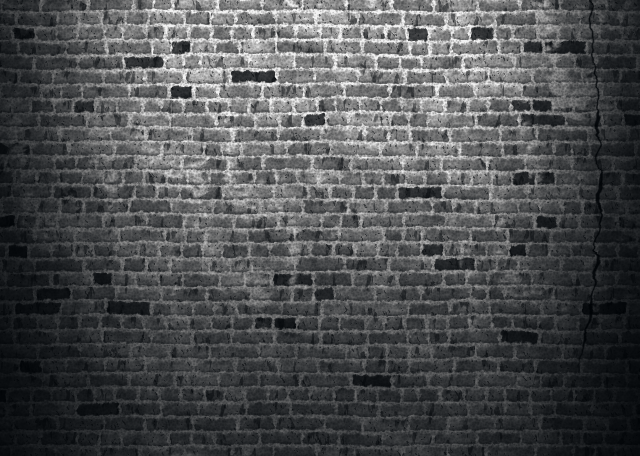
Give the GLSL for this texture, as a Shadertoy shader.

```glsl
// Weathered grey brick wall: courses of long bricks with a course of short
// ones every fifth row, pale rough mortar, grime, a crack and a vignette.
// Bricks are rounded-box distances; wear is cellular noise and layered sines.

#define ROWS 31.5          // courses over the height
#define BRICK_LENGTH 3.0   // long brick, in course heights
#define JOINT 0.21         // mortar width, in course heights
#define JITTER 0.22        // wander of the upright joints
#define ROUGHNESS 0.09     // raggedness of the brick edges
#define SPLIT_CHANCE 0.17  // long bricks replaced by two halves
#define DARK_CHANCE 0.06   // burnt bricks
#define BRICK_TONE 0.43
#define MORTAR_TONE 0.66

float hash(vec2 p) {
    vec3 q = fract(p.xyx * vec3(0.1031, 0.1030, 0.0973));
    q += dot(q, q.yzx + 33.33);
    return fract((q.x + q.y) * q.z);
}

// Distance to the nearest scattered point
float cellular(vec2 p) {
    vec2 cell = floor(p), f = fract(p);
    float nearest = 2.0;
    for (int y = -1; y <= 1; y++)
    for (int x = -1; x <= 1; x++) {
        vec2 o = vec2(x, y);
        vec2 point = vec2(hash(cell + o), hash(cell + o + 71.7));
        nearest = min(nearest, length(o + point - f));
    }
    return nearest;
}

// Smooth warped noise, about -1 to 1
float layeredSines(vec2 p) {
    float sum = 0.0, amp = 0.5;
    for (int i = 0; i < 5; i++) {
        p = mat2(1.36, 1.02, -1.02, 1.36) * p + 1.3 + sum;
        sum += amp * sin(p.x + 1.5 * sin(p.y));
        amp *= 0.6;
    }
    return sum;
}

float jointAt(float i, float row) {
    return i + JITTER * (hash(vec2(i, row + 13.0)) - 0.5);
}

float roundedBox(vec2 p, vec2 halfSize, float r) {
    vec2 q = abs(p) - halfSize + r;
    return length(max(q, 0.0)) + min(max(q.x, q.y), 0.0) - r;
}

// Bright top centre, dark sides and foot; t runs downwards
float lighting(float x, float t) {
    float sides = smoothstep(-0.06, 0.32, x) * (1.0 - smoothstep(0.7, 1.04, x));
    float fall = mix(1.32, 0.4, smoothstep(0.0, 1.0, t));
    return mix(0.17, 1.0, sides) * fall;
}

void mainImage(out vec4 fragColor, in vec2 fragCoord) {
    vec2 uv = fragCoord / iResolution.xy;
    vec2 p = fragCoord / iResolution.y;
    float t = 1.0 - p.y;
    float pixel = ROWS / iResolution.y;
    vec2 wall = vec2(p.x, t) * ROWS + vec2(0.0, 0.21);
    vec2 bent = wall + 0.09 * vec2(layeredSines(wall * 0.4), layeredSines(wall * 0.2 + 7.0));

    // Brick cell, with y pointing down
    float row = floor(bent.y);
    bool shortRow = mod(row, 5.0) == 2.0;
    float len = shortRow ? BRICK_LENGTH * 0.5 : BRICK_LENGTH;
    float x = bent.x / len + 0.5 * row + 0.35 * hash(vec2(row, 5.0)) + 8.0;
    float i = floor(x);
    if (x < jointAt(i, row)) i -= 1.0;
    else if (x >= jointAt(i + 1.0, row)) i += 1.0;
    float left = jointAt(i, row), right = jointAt(i + 1.0, row);
    float id = i * 2.0;
    if (!shortRow && hash(vec2(i, row + 41.0)) < SPLIT_CHANCE) {
        float middle = 0.5 * (left + right);
        if (x < middle) right = middle;
        else { left = middle; id += 1.0; }
    }
    vec2 local = vec2((x - 0.5 * (left + right)) * len, fract(bent.y) - 0.5);
    vec2 halfSize = vec2(0.5 * (right - left) * len, 0.5) - 0.5 * JOINT;
    halfSize.y -= 0.04 * hash(vec2(id, row + 3.0));

    // Wear fields
    float grime = layeredSines(wall * vec2(0.9, 1.3) + row * 2.0);
    float rough = layeredSines(wall * 3.3);
    float grain = cellular(wall * 5.5);
    float pits = cellular(wall * vec2(2.6, 1.7) + 0.3 * rough);
    float patches = layeredSines(wall * 0.13 + 2.0);

    float d = roundedBox(local, halfSize, 0.13) + ROUGHNESS * rough;
    float brickMask = 1.0 - smoothstep(-0.6 * pixel - 0.02, 0.6 * pixel + 0.02, d);

    // Brick face: own tone, stains, chips, lit upper and shaded lower edge
    float pick = hash(vec2(id, row + 90.0));
    float brick = BRICK_TONE * mix(0.8, 1.18, hash(vec2(id + 7.0, row)));
    brick *= pick < DARK_CHANCE ? 0.42 : 1.0;
    brick *= 1.0 + 0.2 * grime + 0.13 * rough + 0.35 * (grain - 0.45);
    brick *= 1.0 - 0.5 * (1.0 - smoothstep(0.06, 0.2, pits)) * step(0.0, grime);
    brick *= 1.0 - 0.45 * smoothstep(0.45, 0.8, -layeredSines(wall * vec2(2.2, 0.8) + 19.0));
    float rim = smoothstep(-0.16, -0.02, d);
    brick *= 1.0 - 0.22 * rim * sign(local.y);

    // Mortar: grainy, shaded below each brick
    float mortar = MORTAR_TONE * (0.76 + 0.55 * grain + 0.16 * grime);
    float below = smoothstep(0.2, 0.4, local.y) * (1.0 - smoothstep(0.0, 0.12, d));
    mortar *= 1.0 - 0.5 * below;

    // Mortar smeared over some faces, mostly high up
    float smear = smoothstep(0.35, 0.75, 0.6 * patches + 0.6 * grime - 0.25 * t);
    float tone = mix(mortar, brick, brickMask * (1.0 - 0.7 * smear));

    // Crack wandering down the right side
    float crackX = 1.315 - 0.2 * (t - 0.35) * (t - 0.35) + 0.009 * layeredSines(vec2(3.0, p.y * 28.0));
    float crackWidth = 0.0016 + 0.003 * max(layeredSines(vec2(9.0, p.y * 17.0)), 0.0);
    float soft = 1.0 / iResolution.y;
    float crack = 1.0 - smoothstep(crackWidth - soft, crackWidth + soft, abs(p.x - crackX));
    tone *= 1.0 - 0.85 * crack * (1.0 - smoothstep(0.75, 0.85, t));

    // Light and a cool tint in the shadows
    tone = clamp(tone * lighting(uv.x, t), 0.0, 0.95);
    vec3 color = vec3(tone) + vec3(-0.006, 0.006, 0.018) * (1.0 - smoothstep(0.0, 0.6, tone));
    fragColor = vec4(clamp(color, 0.0, 1.0), 1.0);
}
```
